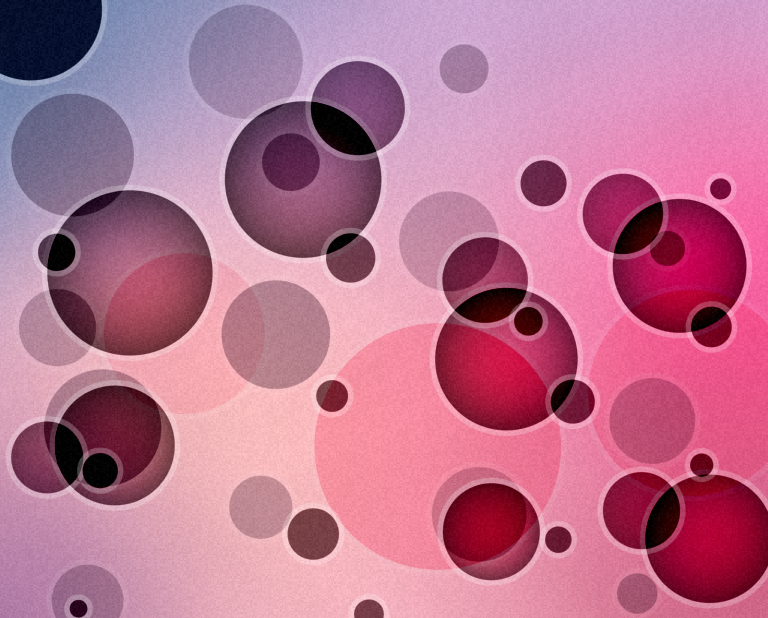
Reproduce this background procedurally as a WebGL 1 fragment shader.

```glsl
precision highp float;

uniform vec2 u_resolution;

// Colours
const vec3 BLUE = vec3(0.40, 0.51, 0.67);
const vec3 LILAC = vec3(0.79, 0.66, 0.82);
const vec3 PINK = vec3(0.96, 0.71, 0.77);
const vec3 PEACH = vec3(1.0, 0.76, 0.74);
const vec3 MAGENTA = vec3(1.0, 0.36, 0.64);
const vec3 MAUVE = vec3(0.62, 0.42, 0.62);
const vec3 DARK_ROSE = vec3(0.72, 0.25, 0.40);
const vec3 VEIL_TINT = vec3(1.0, 0.78, 0.84);
const vec3 SMOKE_TINT = vec3(0.73, 0.69, 0.73);
const vec3 NAVY_TINT = vec3(0.05, 0.12, 0.26);

// Sizes in canvas heights, and strengths
const vec2 LARGE_RADII = vec2(0.060, 0.138);
const vec2 SMOKE_RADII = vec2(0.022, 0.100);
const vec2 DOT_RADII = vec2(0.014, 0.044);
const vec2 CORNER_CENTER = vec2(0.05, 0.985);
const float CORNER_RADIUS = 0.115;
const float LARGE_CEILING = 0.8;
const float HALO_WIDTH = 0.009;
const float HALO_STRENGTH = 0.24;
const float BURN = 0.58;
const float GRAIN_CELLS = 412.0;
const float GRAIN_STRENGTH = 0.055;

// Low-discrepancy steps for scattering
const vec2 SCATTER_STEP = vec2(0.7549, 0.5698);
const float GOLDEN = 0.618;

float hash(vec2 cell) {
  return fract(sin(dot(cell, vec2(12.99, 78.23))) * 43758.5);
}

vec2 scatter(float i, vec2 start) {
  return fract(start + i * SCATTER_STEP);
}

float scatterRadius(float i, float start, vec2 range) {
  return mix(range.x, range.y, fract(start + i * GOLDEN));
}

float disc(float dist, float radius) {
  float edge = 0.8 / u_resolution.y;
  return 1.0 - smoothstep(radius - edge, radius + edge, dist);
}

float glow(vec2 p, vec2 center, float falloff) {
  vec2 d = p - center;
  return exp(-dot(d, d) * falloff);
}

vec3 addHalo(vec3 color, float dist, float radius, float strength) {
  float ring = disc(dist, radius + HALO_WIDTH) - disc(dist, radius);
  return mix(color, vec3(1.0), ring * strength);
}

// Colour-burned disc, brighter in its middle, with a pale rim
vec3 darkDisc(vec3 color, vec2 p, vec2 center, float radius, float core, float rim) {
  float dist = length(p - center);
  float t = min(dist / radius, 1.0);
  vec3 burned = max(1.0 - (1.0 - color) / BURN, 0.0) * mix(core, rim, t * t);
  return mix(addHalo(color, dist, radius, HALO_STRENGTH), burned, disc(dist, radius));
}

// Translucent disc that multiplies what lies below
vec3 tintDisc(vec3 color, vec2 p, vec2 center, float radius, vec3 tint) {
  float dist = length(p - center);
  return addHalo(color, dist, radius, 0.06) * mix(vec3(1.0), tint, disc(dist, radius));
}

vec3 backdrop(vec2 uv, vec2 p, float aspect) {
  vec3 sky = mix(BLUE, LILAC, smoothstep(0.0, 0.6, uv.x + 0.8 * (1.0 - uv.y)));
  float left = 1.0 - uv.x;
  float warmth = 1.0 - smoothstep(0.4, 1.05, uv.y + 0.3 * left * left);
  vec3 color = mix(sky, PINK, warmth);
  color = mix(color, PEACH, 0.9 * glow(p, vec2(0.33, 0.27), 8.0));
  color = mix(color, MAUVE, 0.8 * glow(p, vec2(0.0), 10.0));
  color = mix(color, MAGENTA, 0.9 * glow(p, vec2(aspect, 0.5), 7.0));
  color = mix(color, DARK_ROSE, 0.65 * glow(p, vec2(aspect, 0.0), 6.0));
  float mottle = sin(p.x * 17.0 + 2.0 * sin(p.y * 11.0)) * sin(p.y * 19.0 + p.x * 7.0);
  return color + 0.008 * mottle;
}

void main() {
  vec2 uv = gl_FragCoord.xy / u_resolution;
  float aspect = u_resolution.x / u_resolution.y;
  vec2 scale = vec2(aspect, 1.0);
  vec2 p = uv * scale;
  vec3 color = backdrop(uv, p, aspect);

  // Wide rosy veils
  for (int n = 0; n < 3; n++) {
    float i = float(n);
    float swing = cos(2.4 * i);
    vec2 center = vec2(0.24 + 0.33 * i, 0.355 + 0.105 * swing) * scale;
    vec3 tint = mix(vec3(1.0), VEIL_TINT, 0.7 - 0.3 * swing);
    color = tintDisc(color, p, center, 0.17 - 0.04 * swing, tint);
  }

  // Smoky translucent bubbles
  for (int n = 0; n < 14; n++) {
    float i = float(n);
    vec2 center = scatter(i, vec2(0.32, 0.90)) * scale;
    vec3 tint = mix(vec3(1.0), SMOKE_TINT, 0.55 + 0.45 * fract(i * 0.37));
    color = tintDisc(color, p, center, scatterRadius(i, 0.9, SMOKE_RADII), tint);
  }

  // Large dark bubbles, some with an overlapping companion
  for (int n = 1; n < 10; n++) {
    float i = float(n);
    vec2 spot = scatter(i, vec2(0.13, 0.0));
    if (spot.y > LARGE_CEILING) continue;
    vec2 center = spot * scale;
    float radius = scatterRadius(i, 0.0, LARGE_RADII);
    float light = mix(0.75, 1.1, fract(i * 0.43));
    color = darkDisc(color, p, center, radius, 0.95 * light, 0.5 * light);
    if (mod(i, 3.0) < 1.5) {
      vec2 side = vec2(cos(2.4 * i), sin(2.4 * i));
      color = darkDisc(color, p, center + side * radius * 1.15, radius * 0.6, 0.75, 0.6);
    }
  }

  // Small dark dots, denser to the right
  for (int n = 0; n < 14; n++) {
    float i = float(n);
    vec2 spot = scatter(i, vec2(0.54, 0.60));
    vec2 center = vec2(1.0 - pow(1.0 - spot.x, 1.5), 0.8 * spot.y) * scale;
    color = darkDisc(color, p, center, scatterRadius(i, 0.3, DOT_RADII), 0.5, 0.5);
  }

  // Navy disc in the cool corner
  float cornerDist = length(p - CORNER_CENTER);
  color = addHalo(color, cornerDist, CORNER_RADIUS, HALO_STRENGTH);
  color *= mix(vec3(1.0), NAVY_TINT, disc(cornerDist, CORNER_RADIUS));

  // Fine grain
  color += GRAIN_STRENGTH * (hash(floor(p * GRAIN_CELLS)) - 0.5);
  gl_FragColor = vec4(clamp(color, 0.0, 1.0), 1.0);
}
```
